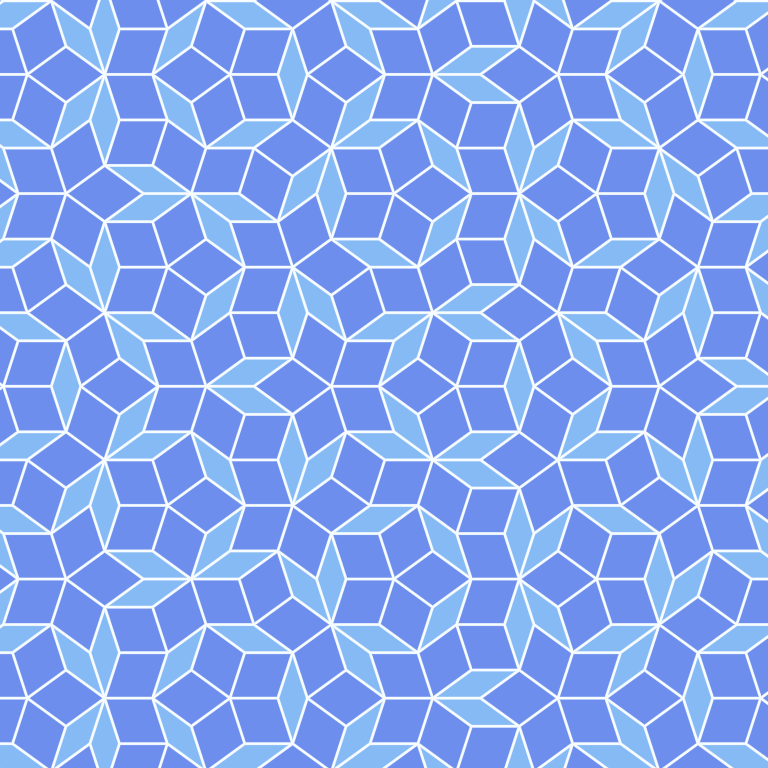
Write a WebGL 1 fragment shader that draws this pattern.

```glsl
precision highp float;
// Penrose tiling of thick and thin rhombi with pale outlines.
// Each rhombus is dual to a crossing of two lines in a five-family grid
// (de Bruijn pentagrid); a pixel tests only the crossings close to it.

uniform vec2 u_resolution;

#define EDGE_LENGTH 0.0623
#define LINE_WIDTH 0.0036
#define SOFTNESS 0.75
#define GRID_OFFSET 0.06
#define TILING_ORIGIN vec2(0.1675, 0.497)
#define THICK_COLOR vec3(0.427, 0.557, 0.927)
#define THIN_COLOR vec3(0.525, 0.728, 0.960)
#define LINE_COLOR vec3(0.970, 0.990, 1.000)

vec2 axis[5];    // unit normals of the line families, also the edge directions
float offset[5]; // shifts of the families; they sum to zero

float cross2(vec2 a, vec2 b) {
  return a.x * b.y - a.y * b.x;
}

// Returns the sum of the offset axes, the drift between grid and tiling.
vec2 setupGrid() {
  vec2 drift = vec2(0.0);
  for (int j = 0; j < 5; j++) {
    float angle = radians(72.0) * float(j);
    axis[j] = vec2(cos(angle), sin(angle));
    offset[j] = j == 0 ? -2.0 * GRID_OFFSET
              : (j == 2 || j == 3) ? GRID_OFFSET : 0.0;
    drift += offset[j] * axis[j];
  }
  return drift;
}

// Tiling position of the rhombus corner dual to the crossing of
// line k.x of family r and line k.y of family s.
vec2 rhombusCorner(int r, int s, vec2 k, vec2 axisR, vec2 axisS, vec2 shift) {
  vec2 h = k - shift;
  vec2 crossing = vec2(h.x * axisS.y - h.y * axisR.y,
                       h.y * axisR.x - h.x * axisS.x) / cross2(axisR, axisS);
  vec2 corner = k.x * axisR + k.y * axisS;
  for (int j = 0; j < 5; j++) {
    if (j != r && j != s)
      corner += ceil(dot(crossing, axis[j]) + offset[j]) * axis[j];
  }
  return corner;
}

// x: distance to the nearest edge, y: 1 for a thin rhombus, else 0.
vec2 penrose(vec2 p) {
  vec2 gridPoint = (p - setupGrid()) / 2.5;
  vec2 best = vec2(-10.0, 0.0);
  for (int r = 0; r < 4; r++) {
    for (int s = 1; s < 5; s++) {
      if (s <= r) continue;
      vec2 axisR = axis[r], axisS = axis[s];
      vec2 shift = vec2(offset[r], offset[s]);
      vec2 nearest = floor(vec2(dot(gridPoint, axisR), dot(gridPoint, axisS)) + shift);
      float area = cross2(axisR, axisS);
      // The two lines of each family around the pixel are enough.
      for (int i = 0; i < 4; i++) {
        vec2 k = nearest + vec2(mod(float(i), 2.0), floor(float(i) / 2.0));
        vec2 q = p - rhombusCorner(r, s, k, axisR, axisS, shift);
        vec2 inside = vec2(cross2(q, axisS), cross2(axisR, q)) / area;
        vec2 margin = min(inside, 1.0 - inside);
        float edgeDistance = min(margin.x, margin.y) * abs(area);
        if (edgeDistance > best.x)
          best = vec2(edgeDistance, 1.0 - step(0.8, abs(area)));
      }
    }
  }
  return best;
}

void main() {
  float size = min(u_resolution.x, u_resolution.y);
  vec2 uv = gl_FragCoord.xy / size;
  vec2 tile = penrose((uv - TILING_ORIGIN) / EDGE_LENGTH);

  // Outline, blended over about one pixel.
  float blur = SOFTNESS / size;
  float fromLine = tile.x * EDGE_LENGTH - 0.5 * LINE_WIDTH;
  float line = 1.0 - smoothstep(-blur, blur, fromLine);

  vec3 fill = mix(THICK_COLOR, THIN_COLOR, tile.y);
  gl_FragColor = vec4(mix(fill, LINE_COLOR, line), 1.0);
}
```
